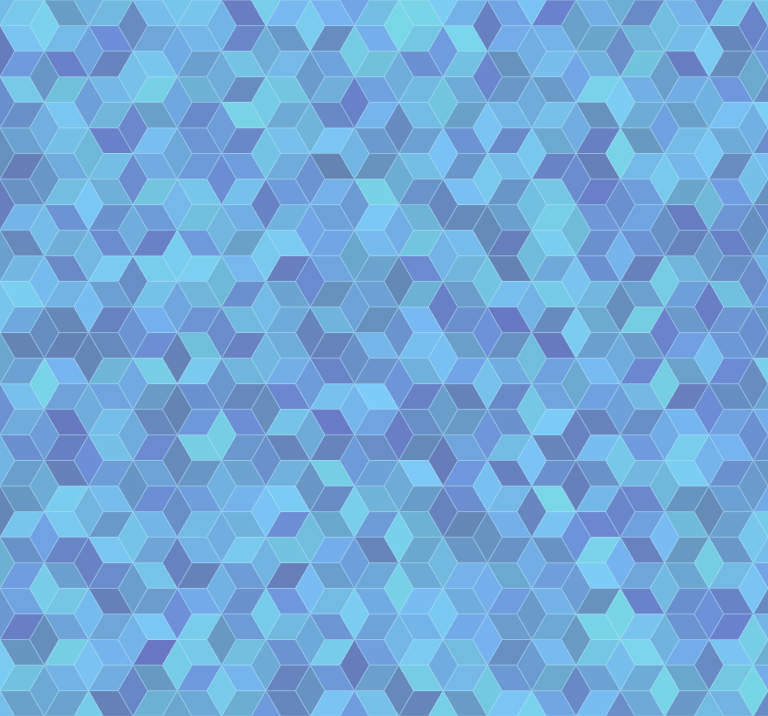
A WebGL 1 fragment shader for this pattern:

```glsl
precision highp float;
// Rhombille tiling: randomly tinted blue rhombi with fine pale outlines.
uniform vec2 u_resolution;

float hash(vec2 p) {
  return fract(sin(dot(p, vec2(127.1, 311.7))) * 43758.5453);
}

// Blue tint of one rhombus: dark to light, leaning to violet or to teal.
vec3 tileColor(vec2 id) {
  float light = hash(id);
  float lean = hash(id + 47.3) * 2.0 - 1.0;
  vec3 color = mix(vec3(0.40, 0.49, 0.73), vec3(0.48, 0.82, 0.94), light);
  color += vec3(-0.03, 0.0, 0.08) * light * (1.0 - light);
  return color + lean * vec3(-0.01, 0.03, -0.04);
}

void main() {
  // 52/3 columns across; one unit is the long diagonal of a rhombus.
  float unitsPerPixel = 52.0 / 3.0 * 0.8660254 / u_resolution.x;
  vec2 p = vec2(gl_FragCoord.x, u_resolution.y - gl_FragCoord.y) * unitsPerPixel;

  // Skew onto the triangular lattice of six-way vertices.
  float column = p.x / 0.8660254;
  vec2 lattice = vec2(column, p.y - 0.5 - 0.5 * column);
  vec2 cell = floor(lattice);
  vec2 f = fract(lattice);

  // Barycentric heights above the three sides of the current triangle.
  float upper = step(1.0, f.x + f.y);
  vec2 h = mix(f, 1.0 - f, upper);
  float diagonal = abs(1.0 - f.x - f.y);

  // Each triangle side is the long diagonal of a rhombus: take the nearest.
  float nearest = min(min(h.x, h.y), diagonal);
  float farthest = max(max(h.x, h.y), diagonal);
  float middle = 1.0 - nearest - farthest;
  vec3 id = vec3(cell, 2.0);
  if (h.x <= nearest) id = vec3(cell + vec2(upper, 0.0), 0.0);
  else if (h.y <= nearest) id = vec3(cell + vec2(0.0, upper), 1.0);

  vec3 color = tileColor(id.xy + id.z * vec2(19.7, 53.1));

  // Thin translucent outline where two sides are equally near.
  float edge = 0.5 * (middle - nearest);
  float line = clamp((0.0098 - edge) / unitsPerPixel + 0.5, 0.0, 1.0);
  color = mix(color, vec3(0.70, 0.88, 0.97), 0.55 * line);

  gl_FragColor = vec4(color, 1.0);
}
```
